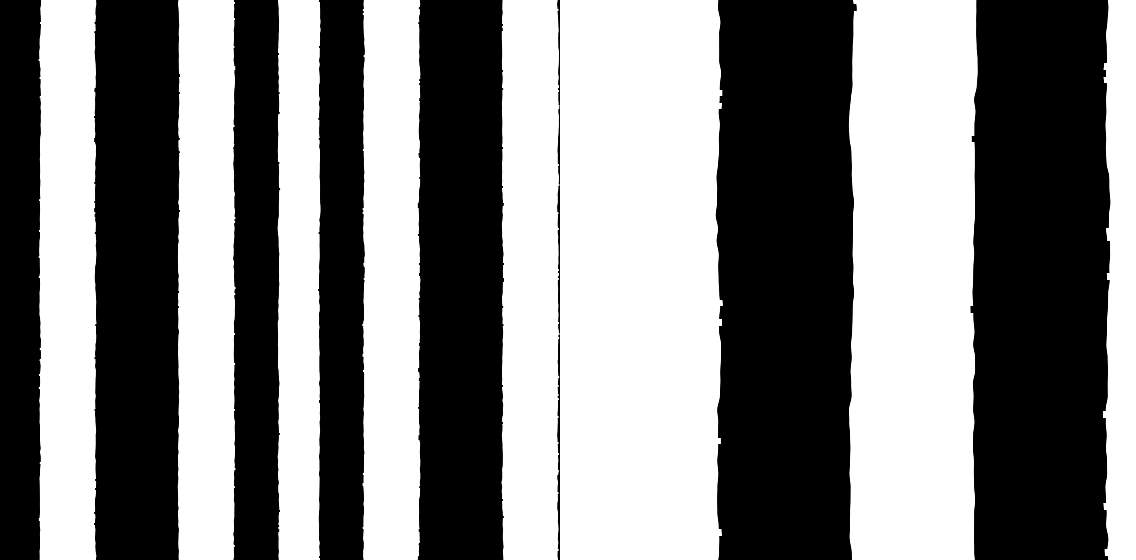
Left, the full canvas; right, a detail of the centre.
Reproduce this pattern procedurally as a Shadertoy shader.

```glsl
// Vertical black and white stripes in mirrored groups, with slightly ragged inked edges.

const float PERIOD = 0.5785;        // width of one stripe group
const float GROUP_CENTER = 0.2448;  // middle of the first wide black stripe
const float WIDE_EDGE = 0.0742;     // half width of the wide black stripe
const float WHITE_EDGE = 0.1734;    // outer edge of the flanking white stripe
const float NARROW_EDGE = 0.2524;   // outer edge of the narrow black stripe
const vec3 INK = vec3(0.0);
const vec3 PAPER = vec3(1.0);

float hash(vec2 p) {
    return fract(sin(dot(p, vec2(127.1, 311.7))) * 43758.5453);
}

// Smooth one-dimensional noise in -1..1, distinct for each seed
float noise(float t, float seed) {
    float cell = floor(t);
    float f = fract(t);
    f = f * f * (3.0 - 2.0 * f);
    return mix(hash(vec2(cell, seed)), hash(vec2(cell + 1.0, seed)), f) * 2.0 - 1.0;
}

// Slow drift, fine grain and sparse nicks along one edge
float raggedness(float y, float seed) {
    float drift = 0.0013 * noise(y * 22.0, seed);
    float grain = 0.0007 * noise(y * 130.0, seed + 31.0);
    float nick = 0.0016 * step(0.93, hash(vec2(floor(y * 256.0), seed + 67.0)));
    return drift + grain + nick;
}

// Coverage beyond a ragged edge at the given distance
float beyond(float dist, float edge, float y, float seed, float blur) {
    return smoothstep(-blur, blur, dist - edge - raggedness(y, seed));
}

// White coverage of one mirrored group
float stripes(float dist, float y, float seed, float blur) {
    float white = beyond(dist, WIDE_EDGE, y, seed, blur);
    white -= beyond(dist, WHITE_EDGE, y, seed + 5.0, blur);
    white += beyond(dist, NARROW_EDGE, y, seed + 11.0, blur);
    return white;
}

void mainImage(out vec4 fragColor, in vec2 fragCoord) {
    vec2 uv = fragCoord / iResolution.xy;
    float blur = 0.5 / iResolution.x;

    // Repeat across, then mirror around the wide stripe
    float x = uv.x - GROUP_CENTER;
    float group = floor(x / PERIOD + 0.5);
    float offset = x - group * PERIOD;
    float seed = group * 17.0 + (offset < 0.0 ? 3.0 : 101.0);

    float white = stripes(abs(offset), uv.y, seed, blur);
    fragColor = vec4(mix(INK, PAPER, clamp(white, 0.0, 1.0)), 1.0);
}
```
